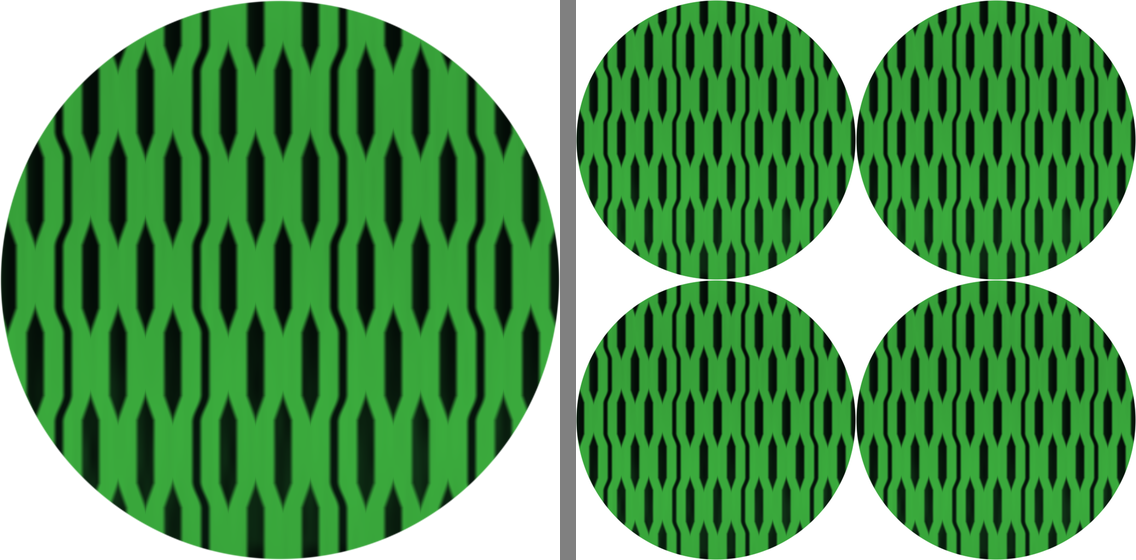
Left: one tile. Right: repeated 2 by 2.
Reproduce this pattern procedurally as a Shadertoy shader.

```glsl
// Green woven mesh inside a round window on white: staggered hexagonal slots
// in groups, divided by narrow wavy seams. Slots are repeated distance
// functions; the shading and streak noise wrap at the canvas edges.
#define PITCH vec2(0.2457, 0.3125)   // repeat across and down
#define FIRST_SLOT vec2(0.4076, 0.506)
#define SLOT_STEP 0.0489             // sideways shift between staggered slots
#define SLOT_HALF_WIDTH 0.0152
#define SHOULDER 0.056               // half height of the straight sides
#define TIP 0.099                    // half height of the whole slot
#define SEAM_X 0.351
#define SEAM_SHIFT 0.0156
#define SEAM_HALF_WIDTH 0.0073
#define SOFTNESS 0.0052
#define GREEN vec3(0.222, 0.645, 0.230)
#define DARK vec3(0.012, 0.045, 0.025)

const float TAU = 6.2831853;

float hash(vec2 p) {
    return fract(sin(dot(p, vec2(127.1, 311.7))) * 43758.5453);
}

// Value noise on a lattice that wraps across the unit canvas
float wrapNoise(vec2 uv, vec2 cells) {
    vec2 p = uv * cells;
    vec2 i = floor(p), f = fract(p);
    f = f * f * (3.0 - 2.0 * f);
    vec2 lo = mod(i, cells), hi = mod(i + 1.0, cells);
    return mix(mix(hash(lo), hash(vec2(hi.x, lo.y)), f.x),
               mix(hash(vec2(lo.x, hi.y)), hash(hi), f.x), f.y);
}

// Upright slot with straight sides and pointed ends
float slotDistance(vec2 p) {
    p = abs(p);
    vec2 slope = normalize(vec2(TIP - SHOULDER, SLOT_HALF_WIDTH));
    return max(p.x - SLOT_HALF_WIDTH, dot(p - vec2(0.0, TIP), slope));
}

// Narrow gap that steps sideways between alternate rows
float seamDistance(vec2 uv) {
    float y = abs(mod(uv.y - FIRST_SLOT.y + 0.5 * PITCH.y, PITCH.y) - 0.5 * PITCH.y);
    float bend = smoothstep(SHOULDER - 0.004, TIP + 0.004, y);
    float x = uv.x - SEAM_X - SEAM_SHIFT * bend;
    x = mod(x + 0.5 * PITCH.x, PITCH.x) - 0.5 * PITCH.x;
    return abs(x) - SEAM_HALF_WIDTH;
}

void mainImage(out vec4 fragColor, in vec2 fragCoord) {
    vec2 uv = fragCoord / iResolution.xy;

    // Four slots per repeat, odd ones half a row lower
    float slot = 1.0, side = 0.0, tone = 0.0;
    for (int i = 0; i < 4; i++) {
        vec2 offset = vec2(float(i) * SLOT_STEP, float(i % 2) * 0.5 * PITCH.y);
        vec2 q = (uv - FIRST_SLOT - offset) / PITCH + 0.5;
        vec2 local = (fract(q) - 0.5) * PITCH;
        float d = slotDistance(local);
        if (d < slot) {
            slot = d;
            side = local.x / SLOT_HALF_WIDTH;
            tone = hash(mod(floor(q), vec2(4.0, 3.0)) + float(i) * 7.0);
        }
    }
    float seam = seamDistance(uv);

    // Strands: slow vertical light and faint lengthwise streaks
    float streak = wrapNoise(uv, vec2(96.0, 9.0)) - 0.5;
    vec3 strand = GREEN * (1.0 - 0.03 * sin(TAU * (uv.y - 0.5)) + 0.035 * streak);

    // Openings: greener on the left flank and toward the bottom
    float glow = smoothstep(0.5, 0.12, uv.y) * smoothstep(0.0, 0.04, uv.y);
    float flank = smoothstep(0.4, -1.0, side) * (0.15 + 0.35 * tone);
    float lift = flank + glow * (0.25 + 0.6 * wrapNoise(uv, vec2(72.0, 16.0)));
    vec3 opening = mix(DARK, vec3(0.06, 0.19, 0.085), clamp(lift, 0.0, 1.0));

    vec3 color = mix(strand, opening, smoothstep(SOFTNESS, -SOFTNESS, slot));
    color = mix(color, DARK * (1.0 + glow), smoothstep(SOFTNESS, -SOFTNESS, seam));

    // Round window on white
    float edge = 1.0 / min(iResolution.x, iResolution.y);
    float outside = smoothstep(-edge, edge, length(uv - 0.5) - 0.5 + edge);
    fragColor = vec4(mix(color, vec3(1.0), outside), 1.0);
}
```
